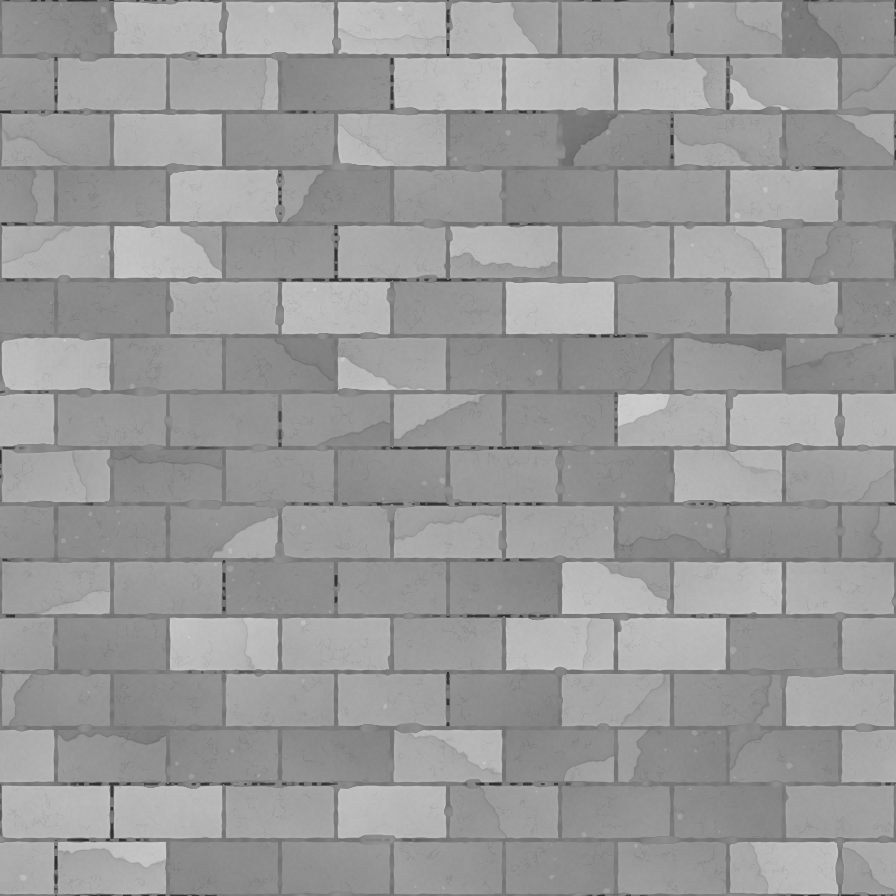
Write a Shadertoy shader that draws this texture map.

```glsl
// Worn grey brick wall: 8 bricks across, 16 courses down, in running bond.
// Each brick gets a hashed tone, a soft gradient and sometimes a broken face;
// noise adds scratches, pale specks, smeared mortar and dark grit in the joints.

float hash(vec2 p) {
    vec3 v = fract(vec3(p.xyx) * 0.1031);
    v += dot(v, v.yzx + 33.33);
    return fract((v.x + v.y) * v.z);
}

float noise(vec2 p) {
    vec2 i = floor(p), f = fract(p);
    f = f * f * (3.0 - 2.0 * f);
    return mix(mix(hash(i), hash(i + vec2(1, 0)), f.x),
               mix(hash(i + vec2(0, 1)), hash(i + vec2(1, 1)), f.x), f.y);
}

float fbm(vec2 p) {
    float sum = 0.0, amp = 0.5;
    for (int i = 0; i < 4; i++) {
        sum += amp * noise(p);
        p = p * 2.03 + 17.3;
        amp *= 0.5;
    }
    return sum / 0.9375;
}

// Round pale flecks, one candidate per small cell.
float specks(vec2 p, float density, float px) {
    vec2 cell = floor(p * 4.0);
    vec2 centre = (cell + 0.3 + 0.4 * vec2(hash(cell + 3.1), hash(cell + 8.7))) / 4.0;
    float radius = mix(0.015, 0.06, pow(hash(cell + 5.3), 3.0));
    float d = length(p - centre) + 0.03 * (noise(p * 25.0) - 0.5) - radius;
    return step(hash(cell + 1.9), density) * smoothstep(px, -px, d);
}

// Broken face: a wavy cut across the brick, returned as a tone change.
float brokenFace(vec2 q, vec2 p, vec2 id, float px) {
    if (hash(id + 41.0) > 0.46) return 0.0;
    float angle = 6.2832 * hash(id + 52.0);
    vec2 normal = vec2(cos(angle), sin(angle));
    vec2 anchor = normal * vec2(0.6, 0.25) * (0.5 + 0.7 * hash(id + 63.0));
    float s = dot(q - anchor, normal) + 0.55 * (fbm(p * 1.7 + id * 3.7) - 0.5);
    float strength = hash(id + 74.0);
    float change = strength < 0.35 ? 0.015 : 0.13 * (strength - 0.2);
    change *= hash(id + 85.0) < 0.5 ? -1.0 : 1.0;
    float side = smoothstep(-px, px, s);
    float line = smoothstep(0.012 + px, 0.0, abs(s));
    float shade = exp(-7.0 * abs(s)) * (change < 0.0 ? side : 1.0 - side);
    return change * side - 0.055 * line - 0.025 * shade;
}

void mainImage(out vec4 fragColor, in vec2 fragCoord) {
    // One unit is the height of a course; a brick is two units long.
    vec2 p = fragCoord / iResolution.y * 16.0;
    float px = 16.0 / iResolution.y;
    float row = floor(p.y);
    float x = p.x + 1.0 - mod(row, 2.0);
    vec2 id = vec2(mod(floor(x / 2.0), 8.0), row);
    vec2 q = vec2(mod(x, 2.0) - 1.0, fract(p.y) - 0.5);

    // Brick tone with a gentle slope over the face
    float h = hash(id + 11.0);
    float base = 0.54 + 0.05 * h + 0.16 * h * h;
    vec2 slope = vec2(hash(id + 22.0), hash(id + 33.0)) - 0.5;
    float tone = base + dot(q, slope * vec2(0.05, 0.07));
    tone += brokenFace(q, p, id, px);

    // Mottling, fine scratches and specks
    tone += 0.025 * (fbm(p * 2.5) - 0.5) + 0.016 * (noise(p * 22.0) - 0.5);
    float scratch = smoothstep(0.045, 0.0, abs(fbm(p * 6.0 + 9.0) - 0.5));
    tone -= 0.04 * scratch * smoothstep(0.55, 0.75, noise(p * 4.0 + 31.0));
    float density = base < 0.565 && hash(id + 96.0) < 0.6 ? 0.16 : 0.012;
    tone += 0.07 * specks(p, density, px);

    // Distance to the joint, with a worn outline and smeared mortar
    vec2 edge = vec2(1.0, 0.5) - abs(q);
    float smear = smoothstep(0.74, 0.9, noise(p * vec2(2.6, 4.0) + 57.0));
    float d = min(edge.x, edge.y) + 0.022 * (noise(p * 9.0) - 0.5);
    d -= 0.037 + 0.055 * smear;

    // Pale arris along the brick, then the recessed mortar
    tone += 0.025 * smoothstep(0.07, 0.0, d) * smoothstep(0.54, 0.66, base);
    float mortar = 0.47 + 0.06 * (noise(p * 8.0 + 4.0) - 0.5) + 0.07 * smear;
    tone = mix(mortar, tone, smoothstep(-px * 0.7, px * 0.7, d));

    // Dark grit in runs along the joints
    float joint = floor(p.y + 0.5);
    float run = edge.y < edge.x
        ? smoothstep(0.66, 0.8, noise(vec2(p.x * 0.55, joint * 7.3)))
        : smoothstep(0.86, 0.92, hash(vec2(floor(p.x + 0.5), row + 71.0)));
    float grit = smoothstep(0.42, 0.62, noise(p * vec2(13.0, 16.0) + 23.0));
    float seam = smoothstep(0.045, 0.005, min(edge.x, edge.y));
    tone -= 0.27 * run * grit * seam;

    fragColor = vec4(vec3(clamp(tone, 0.0, 1.0)), 1.0);
}
```
